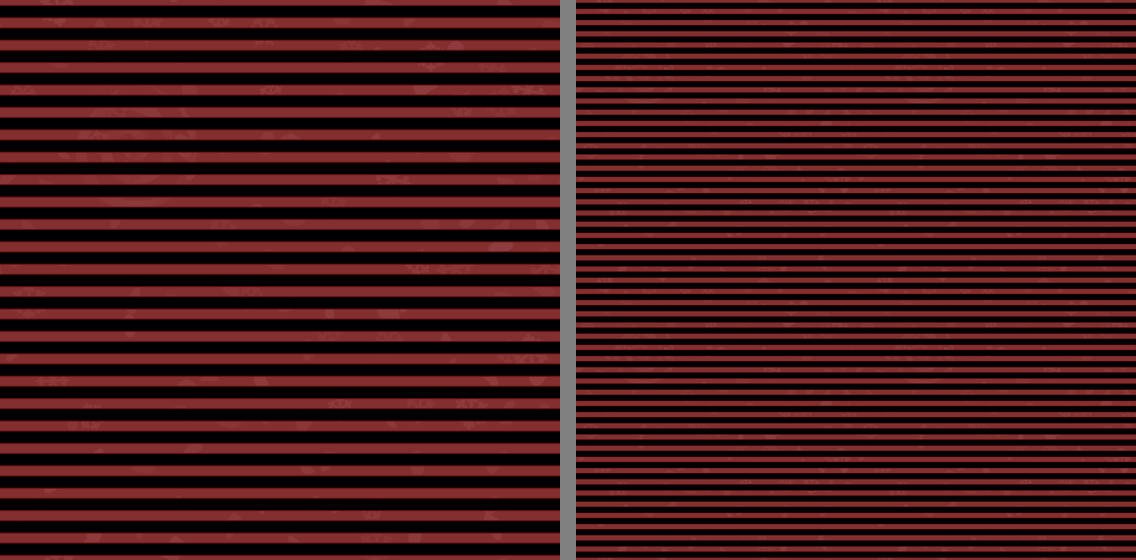
Left, the tile; right, the same tile 2 across and 2 down.
Write a WebGL 1 fragment shader that draws this pattern.

```glsl
precision highp float;
// Dark red horizontal stripes on black, each with a thin deep-red rim.
// Faint lighter marks (blobs, flakes and one swirl) lie across the stripes
// and show only on the red; all of it wraps on the unit square.

uniform vec2 u_resolution;

const float STRIPES = 25.0;       // whole repeats down the canvas
const float STRIPE_SHIFT = 0.02;  // downward offset, in periods
const float BODY_HALF = 0.20;     // half widths, in periods
const float LIP_HALF = 0.22;
const float RIM_HALF = 0.25;

const vec3 BLACK = vec3(0.0, 0.0, 0.01);
const vec3 RIM = vec3(0.38, 0.04, 0.04);
const vec3 LIP = vec3(0.42, 0.09, 0.08);
const vec3 BODY = vec3(0.515, 0.183, 0.183);
const vec3 MARK = vec3(0.56, 0.235, 0.24);

const float MARK_CELLS = 14.0;    // scatter grid, wraps at the edges
const float MARK_CHANCE = 0.65;
const float FLAKE_CHANCE = 0.3;
const float WARP_CELLS = 48.0;    // noise grid that roughens the marks
const float WARP_AMOUNT = 0.007;
const vec2 SWIRL_CENTER = vec2(0.235, 0.735);
const float SWIRL_RADIUS = 0.118;
const float SWIRL_PITCH = 0.045;
const float TAU = 6.2831853;

vec2 hash2(vec2 p) {
  vec3 q = fract(p.xyx * vec3(0.1031, 0.1030, 0.0973));
  q += dot(q, q.yzx + 33.33);
  return fract((q.xx + q.yz) * q.zy);
}

// Value noise with a whole-number period.
float wrapNoise(vec2 p, float period) {
  vec2 i = floor(p);
  vec2 f = fract(p);
  f = f * f * (3.0 - 2.0 * f);
  float a = hash2(mod(i, period)).x;
  float b = hash2(mod(i + vec2(1.0, 0.0), period)).x;
  float c = hash2(mod(i + vec2(0.0, 1.0), period)).x;
  float d = hash2(mod(i + 1.0, period)).x;
  return mix(mix(a, b, f.x), mix(c, d, f.x), f.y);
}

// Pixel coverage of the inside of a distance field.
float coverage(float dist, float pixel) {
  return clamp(0.5 - dist / pixel, 0.0, 1.0);
}

float blobDistance(vec2 p, float radius, float turn) {
  float c = cos(turn);
  float s = sin(turn);
  p = mat2(c, s, -s, c) * p;
  return length(p * vec2(0.75, 1.3)) - radius;
}

// Six thin arms, each with a bead near its tip.
float flakeDistance(vec2 p, float radius, float turn) {
  float sector = TAU / 6.0;
  float angle = mod(atan(p.y, p.x) + turn, sector) - 0.5 * sector;
  vec2 q = length(p) * vec2(cos(angle), abs(sin(angle)));
  float arm = length(q - vec2(clamp(q.x, 0.0, radius), 0.0)) - 0.1 * radius;
  float bead = length(q - vec2(0.75 * radius, 0.2 * radius)) - 0.16 * radius;
  return min(arm, bead);
}

float scatteredMarks(vec2 uv, vec2 warp, float pixel) {
  vec2 cell = floor(uv * MARK_CELLS);
  float amount = 0.0;
  for (int y = -1; y <= 1; y++) {
    for (int x = -1; x <= 1; x++) {
      vec2 id = cell + vec2(float(x), float(y));
      vec2 key = mod(id, MARK_CELLS);
      vec2 place = hash2(key + 17.0);
      vec2 kind = hash2(key + 71.0);
      vec2 look = hash2(key + 131.0);
      vec2 p = uv - (id + 0.15 + 0.7 * place) / MARK_CELLS;
      float turn = TAU * look.y;
      float blob = blobDistance(p + warp, mix(0.008, 0.019, look.x), turn);
      float flake = flakeDistance(p, mix(0.02, 0.032, look.x), turn);
      float dist = kind.y < FLAKE_CHANCE ? flake : blob;
      float strength = step(kind.x, MARK_CHANCE) * mix(0.45, 1.0, look.y);
      amount = max(amount, strength * coverage(dist, pixel));
    }
  }
  return amount;
}

// Broken spiral band fading into the stripe at its gaps.
float swirlMark(vec2 uv, vec2 warp, float pixel) {
  vec2 p = fract(uv - SWIRL_CENTER + 0.5) - 0.5 + 0.5 * warp;
  float r = length(p);
  float angle = atan(p.y, p.x);
  float turn = fract(r / SWIRL_PITCH - angle / TAU);
  float band = (abs(turn - 0.5) - 0.2) * SWIRL_PITCH;
  float gaps = mix(0.3, 0.75, 0.5 + 0.5 * cos(3.0 * angle + r * 45.0));
  return gaps * coverage(max(band, r - SWIRL_RADIUS), pixel);
}

void main() {
  vec2 uv = gl_FragCoord.xy / u_resolution;
  float pixel = 1.0 / min(u_resolution.x, u_resolution.y);

  // Faint marks on the red.
  vec2 grid = uv * WARP_CELLS;
  vec2 warp = WARP_AMOUNT * (vec2(wrapNoise(grid, WARP_CELLS),
      wrapNoise(grid + 19.0, WARP_CELLS)) * 2.0 - 1.0);
  float marks = max(scatteredMarks(uv, warp, 1.5 * pixel),
      swirlMark(uv, warp, 1.5 * pixel));

  // Stripe layers, from black through rim and lip to body.
  float across = abs(fract(uv.y * STRIPES + STRIPE_SHIFT + 0.5) - 0.5);
  float stripePixel = STRIPES / u_resolution.y;
  vec3 color = mix(BLACK, RIM, coverage(across - RIM_HALF, stripePixel));
  color = mix(color, LIP, coverage(across - LIP_HALF, stripePixel));
  color = mix(color, mix(BODY, MARK, marks), coverage(across - BODY_HALF, stripePixel));
  gl_FragColor = vec4(color, 1.0);
}
```
